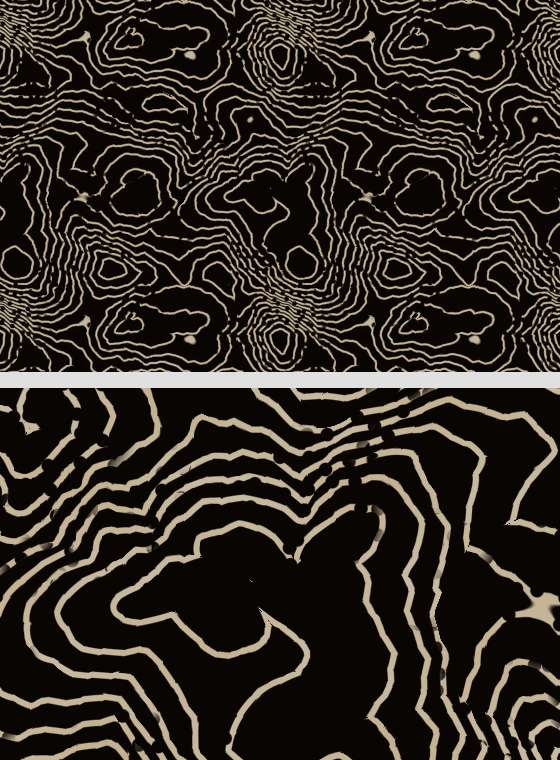
Top: the whole. Bottom: its middle third, enlarged.
Write a Shadertoy shader that draws this pattern.

```glsl
const float TILE = 0.765;          // side of one repeat, in canvas heights
const float HALF_WIDTH = 0.0028;   // half a contour line, in canvas heights
const float MAX_FILL = 0.30;       // widest half line as a share of its spacing
const float SOFTNESS = 0.85;       // edge blur, in pixels
const float RELIEF_CELLS = 6.0;    // small bumps per repeat
const float RELIEF_HEIGHT = 1.8;
const float GAP_CELLS = 34.0;      // line breaks per repeat
const float GAP_RADIUS = 0.27;
const float TAU = 6.2831853;
const vec3 GROUND = vec3(0.035, 0.02, 0.01);
const vec3 GOLD = vec3(0.78, 0.73, 0.63);
const vec3 AMBER = vec3(0.76, 0.67, 0.52);

// Hills: centre and radii, then tilt and height in contour steps
const int HILLS = 10;
const vec4 HILL_SHAPE[HILLS] = vec4[HILLS](
    vec4(0.295, 0.705, 0.15, 0.15), vec4(0.55, 0.95, 0.21, 0.12),
    vec4(0.08, 0.30, 0.17, 0.11), vec4(0.80, 0.40, 0.13, 0.13),
    vec4(0.885, 0.68, 0.21, 0.09), vec4(0.96, 0.115, 0.09, 0.21),
    vec4(0.667, 0.705, 0.15, 0.07), vec4(0.45, 0.167, 0.08, 0.12),
    vec4(0.34, 0.41, 0.17, 0.09), vec4(0.92, 0.91, 0.09, 0.07));
const vec2 HILL_POSE[HILLS] = vec2[HILLS](
    vec2(0.0, 5.0), vec2(0.2, 5.5), vec2(-0.45, -4.5), vec2(0.0, 5.0),
    vec2(0.3, -4.0), vec2(0.1, 5.0), vec2(1.25, 3.0), vec2(-0.1, -3.0),
    vec2(-0.9, 4.0), vec2(0.4, -2.5));

vec2 hash2(vec2 p) {
    vec3 q = fract(vec3(p.xyx) * vec3(0.1031, 0.103, 0.0973));
    q += dot(q, q.yzx + 33.33);
    return fract((q.xx + q.yz) * q.zy);
}

// Squared distance to the nearest cell point, repeating every `cells`
float cellular(vec2 p, float cells) {
    p *= cells;
    vec2 id = floor(p);
    float nearest = 4.0;
    for (int y = -1; y <= 1; y++)
    for (int x = -1; x <= 1; x++) {
        vec2 cell = id + vec2(x, y);
        vec2 away = cell + 0.1 + 0.8 * hash2(mod(cell, cells)) - p;
        nearest = min(nearest, dot(away, away));
    }
    return nearest;
}

vec2 foldedWave(vec2 x) {
    return 4.0 * abs(fract(x) - 0.5) - 1.0;
}

// Angular wobble from layered triangle waves
vec2 wobble(vec2 p) {
    float freq = 2.0;
    for (int i = 0; i < 4; i++) {
        float skew = float(i) + 1.0;
        vec2 phase = vec2(freq * p.y + skew * p.x, freq * p.x - skew * p.y);
        p += 0.045 / freq * foldedWave(phase + vec2(0.37, 0.71) * skew);
        freq = 2.0 * freq + 1.0;
    }
    return p;
}

float elevation(vec2 p) {
    p = wobble(p);
    // Broad slopes
    float h = 3.0 * sin(TAU * (p.y + 0.15))
            + 2.0 * sin(TAU * (p.y - p.x + 0.3))
            + 0.9 * sin(TAU * (2.0 * p.y + p.x));
    // Peaks and hollows
    for (int i = 0; i < HILLS; i++) {
        vec2 d = p - HILL_SHAPE[i].xy;
        d -= round(d);
        float c = cos(HILL_POSE[i].x), s = sin(HILL_POSE[i].x);
        d = vec2(c * d.x + s * d.y, c * d.y - s * d.x) / HILL_SHAPE[i].zw;
        h += HILL_POSE[i].y * exp(-dot(d, d));
    }
    return h + RELIEF_HEIGHT * cellular(p, RELIEF_CELLS);
}

void mainImage(out vec4 fragColor, in vec2 fragCoord) {
    float pixel = 1.0 / iResolution.y;
    vec2 p = fragCoord * pixel / TILE;

    // Height and steepness, in contour steps per canvas height
    vec2 e = vec2(0.0012, 0.0);
    float h = elevation(p);
    vec2 grad = vec2(elevation(p + e.xy), elevation(p + e.yx)) - h;
    float steep = max(length(grad) / (e.x * TILE), 10.0);

    // Contour lines of even width
    float dist = abs(fract(h) - 0.5) / steep;
    float halfWidth = min(HALF_WIDTH, MAX_FILL / steep);
    float blur = SOFTNESS * pixel;
    float line = 1.0 - smoothstep(halfWidth - blur, halfWidth + blur, dist);

    // Breaks in patches and on steep slopes
    float patches = sin(TAU * (2.0 * p.x + p.y)) * sin(TAU * (p.x - 2.0 * p.y + 0.2));
    float worn = max(smoothstep(0.2, 0.5, patches), smoothstep(50.0, 75.0, steep));
    float gapDist = sqrt(cellular(p, GAP_CELLS)) - GAP_RADIUS;
    float gapBlur = blur * GAP_CELLS / TILE;
    line *= 1.0 - worn * (1.0 - smoothstep(-gapBlur, gapBlur, gapDist));

    // Uneven gilding
    float tint = 0.5 + 0.5 * sin(TAU * (3.0 * p.x + 2.0 * p.y)) * sin(TAU * 5.0 * p.y);
    fragColor = vec4(mix(GROUND, mix(GOLD, AMBER, 0.6 * tint), line), 1.0);
}
```
